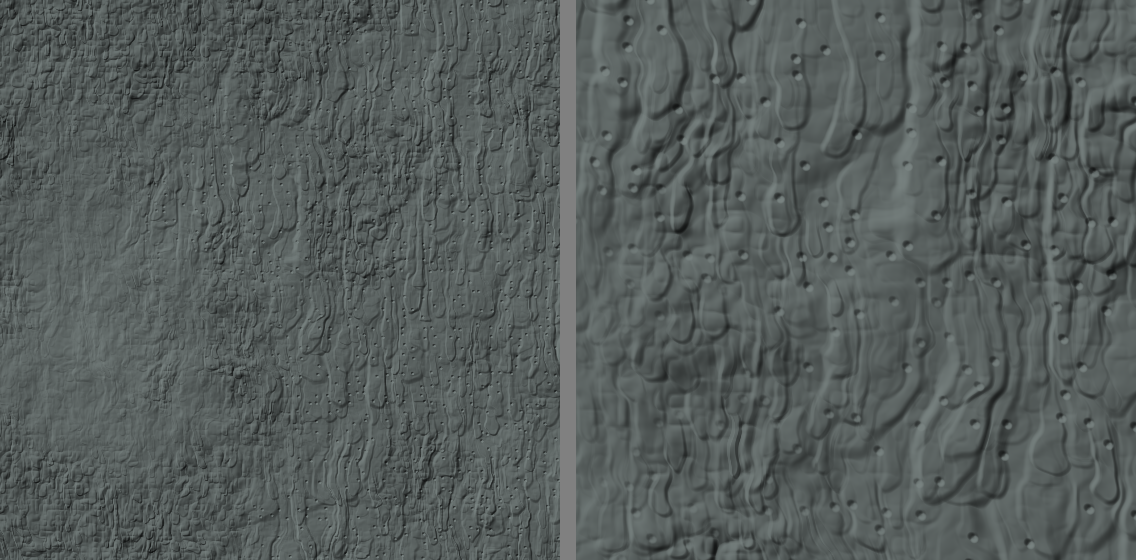
Left: the whole. Right: its middle third, enlarged.
Give the GLSL for this texture, as a Shadertoy shader.

```glsl
const vec3 SLATE_TINT = vec3(1.0, 1.085, 1.07);
const float BASE_TONE = 0.342;
const vec2 LIGHT_DIR = vec2(-0.6, 0.8);
const float SLOPE_STEP = 0.0018;
const float GRAIN_HEIGHT = 0.0016;
const float CREASE_HEIGHT = 0.0011;
const float DRIP_HEIGHT = 0.0014;
const float PIT_DEPTH = 0.0007;
const vec2 PALE_CENTRE = vec2(0.21, 0.41);
const vec2 BAND_CENTRE = vec2(0.42, 0.43);

vec2 hash2(vec2 p) {
    vec3 q = fract(p.xyx * vec3(0.1031, 0.1030, 0.0973));
    q += dot(q, q.yzx + 33.33);
    return fract((q.xx + q.yz) * q.zy);
}

float noise(vec2 p) {
    vec2 i = floor(p), f = fract(p);
    vec2 u = f * f * f * (f * (f * 6.0 - 15.0) + 10.0);
    float low = mix(hash2(i).x, hash2(i + vec2(1, 0)).x, u.x);
    float high = mix(hash2(i + vec2(0, 1)).x, hash2(i + vec2(1, 1)).x, u.x);
    return mix(low, high, u.y);
}

float fbm(vec2 p) {
    float sum = 0.0, amp = 0.5;
    for (int i = 0; i < 4; i++) {
        sum += amp * noise(p);
        p = mat2(1.9, 0.5, -0.5, 1.9) * p + 17.3;
        amp *= 0.5;
    }
    return sum;
}

// Overlapping lobes: rounded lip below, fading out upwards
float drips(vec2 p, vec2 cell, float seed) {
    vec2 g = p / cell, id = floor(g);
    float top = 0.0;
    for (int j = -1; j <= 1; j++)
    for (int i = -1; i <= 1; i++) {
        vec2 c = id + vec2(i, j);
        vec2 r = hash2(c + seed), s = hash2(c + seed + 71.7);
        vec2 q = g - c - r;
        float width = mix(0.3, 0.62, s.x);
        float lip = width * 1.3 * cell.x / cell.y;
        float taper = 1.0 - 0.4 * clamp(q.y, 0.0, 1.0);
        float d = length(vec2(q.x / (width * taper), min(q.y, 0.0) / lip));
        float body = 1.0 - smoothstep(0.7, 1.0, d);
        float fade = 1.0 - smoothstep(0.15, 1.0, q.y);
        top = max(top, body * fade * mix(0.3, 1.0, s.y));
    }
    return top;
}

// Sparse pinholes
float pits(vec2 p) {
    vec2 g = p / 0.017, id = floor(g), r = hash2(id + 9.0);
    float d = length(fract(g) - 0.2 - 0.6 * r);
    float present = step(0.6, hash2(id + 40.0).x);
    return present * (1.0 - smoothstep(0.06, 0.17, d));
}

// Relief; zones = (rough, drippy, pale)
float relief(vec2 p, vec3 zones) {
    vec2 bend = vec2(noise(p * vec2(22, 13)), noise(p * vec2(19, 16) + 50.0)) - 0.5;
    vec2 fray = vec2(noise(p * 75.0 + 8.0), noise(p * 75.0 + 90.0)) - 0.5;
    vec2 w = p + 0.022 * bend + 0.006 * fray;

    float flow = 0.75 * drips(w, vec2(0.055, 0.30), 3.0)
               + 0.95 * drips(w, vec2(0.046, 0.12), 27.0)
               + 0.55 * drips(w, vec2(0.027, 0.065), 51.0);
    float scales = drips(w, vec2(0.017, 0.027), 83.0);
    float grain = fbm(w * vec2(30, 21));
    float crease = abs(2.0 * noise(w * vec2(62, 42) + 13.0) - 1.0)
                 + 0.5 * abs(2.0 * noise(p * vec2(135, 105)) - 1.0);

    float h = DRIP_HEIGHT * flow * mix(0.22, 1.0, zones.y);
    h += DRIP_HEIGHT * scales * (0.12 + 0.5 * zones.x);
    h += GRAIN_HEIGHT * grain * (0.9 + 1.3 * zones.x + 0.5 * zones.z);
    h += CREASE_HEIGHT * crease * (0.16 + 0.85 * zones.x);
    return h - PIT_DEPTH * pits(p) * zones.y;
}

// Broad regions of the wall
vec3 wallZones(vec2 p) {
    float drift = fbm(p * 5.0 + 4.0);
    float left = 1.0 - smoothstep(0.3, 0.52, p.x + 0.5 * (drift - 0.47));
    vec2 toPale = (p - PALE_CENTRE) / vec2(0.19, 0.2);
    vec2 toBand = (p - BAND_CENTRE) / vec2(0.07, 0.15);
    float pale = exp(-dot(toPale, toPale));
    float band = exp(-dot(toBand, toBand));
    float corners = left * smoothstep(0.22, 0.48, abs(p.y - 0.46));
    float patches = smoothstep(0.47, 0.64, fbm(p * vec2(8, 7) + 31.0));
    float rough = 0.25 * left + 0.55 * corners + 0.6 * band + 0.55 * patches;
    return vec3(clamp(rough - 0.6 * pale, 0.0, 1.0), 1.0 - left, pale);
}

void mainImage(out vec4 fragColor, in vec2 fragCoord) {
    vec2 p = fragCoord / iResolution.y;
    vec3 zones = wallZones(p);

    // Slope towards the light
    float h = relief(p, zones);
    vec2 grad = vec2(relief(p + vec2(SLOPE_STEP, 0), zones),
                     relief(p + vec2(0, SLOPE_STEP), zones)) - h;
    float slope = -dot(grad / SLOPE_STEP, LIGHT_DIR);
    float shade = slope / (1.0 + (slope > 0.0 ? 5.0 : 2.0) * abs(slope));

    // Stains and dark crevices
    float crevice = smoothstep(0.6, 0.88, noise(p * vec2(115, 85) + 6.0));
    float stain = 0.05 * (fbm(p * 7.0 + 60.0) - 0.47);
    float tone = BASE_TONE + shade + stain + 0.03 * zones.z;
    tone -= zones.x * (0.025 + 0.07 * crevice);
    fragColor = vec4(clamp(tone, 0.08, 0.47) * SLATE_TINT, 1.0);
}
```
